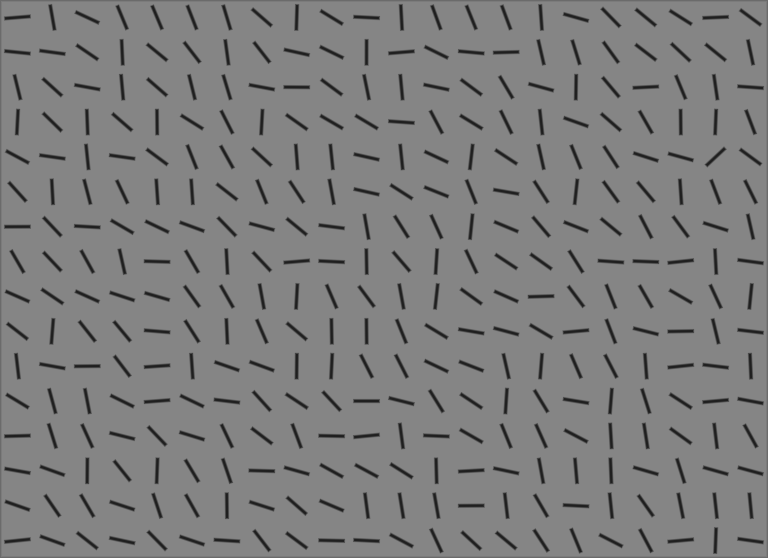
This pattern is drawn by a Shadertoy shader. Its source:

```glsl
// Grid of short dark strokes on grey, each tilted at random between level and upright.

float hash(vec2 p) {
    return fract(sin(dot(p, vec2(127.1, 311.7))) * 43758.5453);
}

// Signed distance to a box centred on the origin
float boxDistance(vec2 p, vec2 halfSize) {
    vec2 d = abs(p) - halfSize;
    return length(max(d, 0.0)) + min(max(d.x, d.y), 0.0);
}

// Falling tilt in radians, a little past level and upright; one stroke strays upward
float strokeAngle(vec2 cell) {
    bool stray = cell == vec2(20.0, 11.0);
    return radians(stray ? 43.0 : mix(6.0, -97.0, hash(cell)));
}

void mainImage(out vec4 fragColor, in vec2 fragCoord) {
    // 22 by 16 cells
    vec2 grid = fragCoord / iResolution.xy * vec2(22.0, 16.0);
    vec2 cell = floor(grid);
    vec2 p = fract(grid) - 0.5;

    // Turn the cell so that its stroke lies along x
    float angle = strokeAngle(cell);
    float c = cos(angle), s = sin(angle);
    p = vec2(c * p.x + s * p.y, c * p.y - s * p.x);

    float pixel = 16.0 / iResolution.y;
    float soft = max(0.035, 0.75 * pixel);
    float stroke = 1.0 - smoothstep(-soft, soft, boxDistance(p, vec2(0.37, 0.046)));

    // Thin darker frame along the canvas edge
    vec2 toEdge = min(grid, vec2(22.0, 16.0) - grid);
    float frame = 1.0 - smoothstep(0.02, 0.06, min(toEdge.x, toEdge.y));

    vec3 color = mix(vec3(0.52), vec3(0.42), frame);
    color = mix(color, vec3(0.12), stroke);
    fragColor = vec4(color, 1.0);
}
```
